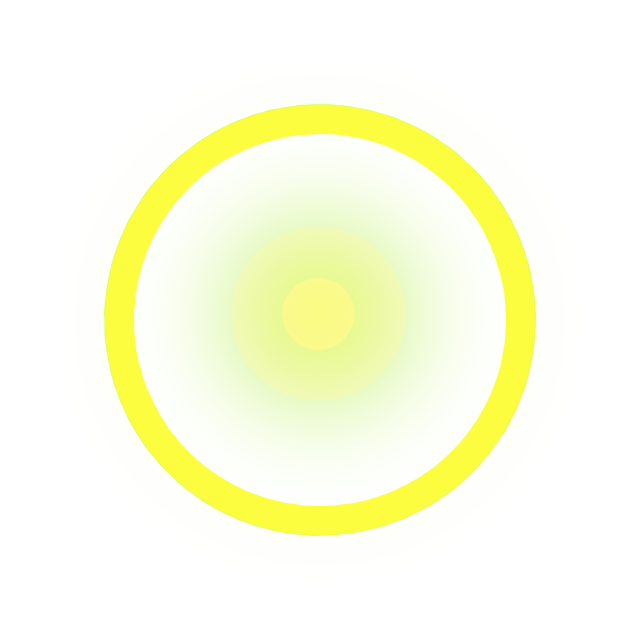
Write a Shadertoy shader that draws this background.

```glsl
// Draws a bright yellow ring on white around a soft lime glow with a pale yellow core.

// Layout, in units of the canvas
const vec2  RING_CENTER = vec2(0.5, 0.5);
const vec2  GLOW_CENTER = vec2(0.4975, 0.5095);
const float RING_OUTER  = 0.337;
const float RING_INNER  = 0.2905;
const float CORE_RADIUS = 0.0565;
const float DISC_RADIUS = 0.136;
const float GLOW_RADIUS = 0.290;
const float HALO_RADIUS = 0.43;
const float RIM_WIDTH   = 0.0018;
const float EDGE_WOBBLE = 0.0016;
const float WOBBLE_FREQ = 110.0;

// Colours
const vec3 WHITE      = vec3(1.0);
const vec3 HALO       = vec3(0.996, 0.998, 0.985);
const vec3 RING       = vec3(0.985, 0.992, 0.245);
const vec3 RIM        = vec3(0.82, 1.0, 0.22);
const vec3 CORE_MID   = vec3(0.978, 0.984, 0.515);
const vec3 CORE_EDGE  = vec3(0.980, 0.980, 0.555);
const vec3 DISC_INNER = vec3(0.910, 0.976, 0.570);
const vec3 DISC_OUTER = vec3(0.945, 0.980, 0.725);
const vec3 GLOW_INNER = vec3(0.910, 0.980, 0.775);
const vec3 GLOW_OUTER = vec3(0.995, 1.0, 0.988);

float hash(vec2 p) {
    vec3 q = fract(vec3(p.xyx) * 0.1031);
    q += dot(q, q.yzx + 33.33);
    return fract((q.x + q.y) * q.z);
}

float valueNoise(vec2 p) {
    vec2 cell = floor(p), f = fract(p);
    f = f * f * (3.0 - 2.0 * f);
    float low  = mix(hash(cell), hash(cell + vec2(1.0, 0.0)), f.x);
    float high = mix(hash(cell + vec2(0.0, 1.0)), hash(cell + vec2(1.0)), f.x);
    return mix(low, high, f.y);
}

// Coverage of the inside of a circle, from its signed distance
float inside(float dist, float soft) {
    return 1.0 - smoothstep(-soft, soft, dist);
}

// Colour of the glow at radius r; wobble roughens the inner steps
vec3 glowColor(float r, float wobble, float soft) {
    float fade = clamp((r - DISC_RADIUS) / (GLOW_RADIUS - DISC_RADIUS), 0.0, 1.0);
    vec3 glow = mix(GLOW_INNER, GLOW_OUTER, 1.0 - pow(1.0 - fade, 1.8));

    float discFade = clamp((r - CORE_RADIUS) / (DISC_RADIUS - CORE_RADIUS), 0.0, 1.0);
    vec3 disc = mix(DISC_INNER, DISC_OUTER, discFade);
    vec3 core = mix(CORE_MID, CORE_EDGE, clamp(r / CORE_RADIUS, 0.0, 1.0));

    vec3 color = mix(glow, disc, inside(r - DISC_RADIUS + wobble, soft));
    return mix(color, core, inside(r - CORE_RADIUS + wobble, soft));
}

void mainImage(out vec4 fragColor, in vec2 fragCoord) {
    float size = min(iResolution.x, iResolution.y);
    vec2 uv = (fragCoord - 0.5 * iResolution.xy) / size + 0.5;
    float soft = 0.8 / size;
    float wobble = (valueNoise(uv * WOBBLE_FREQ) - 0.5) * EDGE_WOBBLE;

    // Faint halo outside the ring
    float ringR = length(uv - RING_CENTER);
    vec3 color = mix(HALO, WHITE, smoothstep(RING_OUTER, HALO_RADIUS, ringR));

    // Glow inside the ring
    float glowR = length(uv - GLOW_CENTER);
    float midRadius = 0.5 * (RING_INNER + RING_OUTER);
    color = mix(color, glowColor(glowR, wobble, 2.0 * soft), inside(ringR - midRadius, soft));

    // Ring with a thin greenish outer rim
    float halfWidth = 0.5 * (RING_OUTER - RING_INNER);
    float band = inside(abs(ringR - midRadius) - halfWidth + 0.5 * wobble, soft);
    float rim = smoothstep(RING_OUTER - RIM_WIDTH, RING_OUTER, ringR);
    color = mix(color, mix(RING, RIM, rim), band);

    fragColor = vec4(color, 1.0);
}
```
